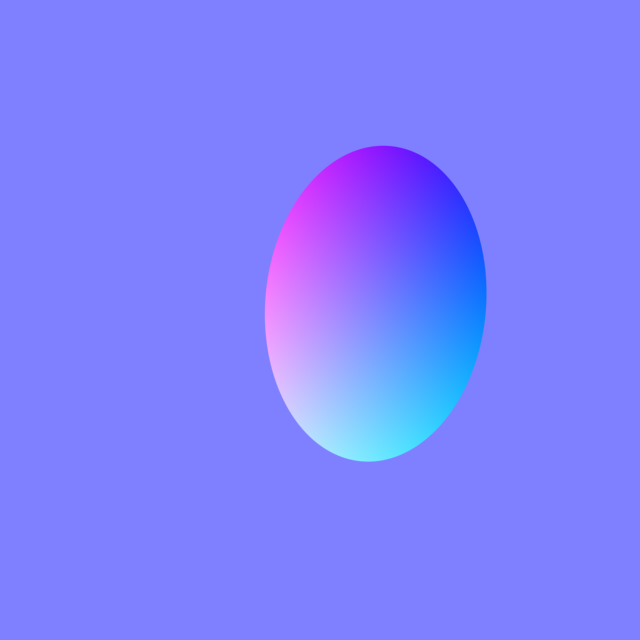
Give the GLSL for this texture map, as a three.js fragment shader.

```glsl
// A flat tangent-space normal map with one smooth, tilted oval dent.
// Position inside the oval, scaled to its axes, becomes the sideways tilt
// stored in red and green; blue stays full everywhere.

varying vec2 vUv;

const vec2 OVAL_CENTER = vec2(0.587, 0.5255);
const vec2 OVAL_RADII = vec2(0.1724, 0.2473);
const float OVAL_TILT = 0.0925;               // clockwise, in radians
const vec2 RIM_SLOPE = vec2(0.46, 0.42);      // red and green change at the rim
const vec3 FLAT_NORMAL = vec3(0.498, 0.501, 1.0);
const float EDGE_SOFTNESS = 0.0013;

// Turn a point into the frame of the tilted oval.
vec2 toOvalFrame(vec2 p) {
  float c = cos(OVAL_TILT);
  float s = sin(OVAL_TILT);
  return vec2(c * p.x - s * p.y, s * p.x + c * p.y);
}

// Approximate signed distance to an axis-aligned ellipse.
float ellipseDistance(vec2 p, vec2 radii) {
  float level = length(p / radii);
  float gradient = length(p / (radii * radii));
  return level * (level - 1.0) / max(gradient, 0.0001);
}

void main() {
  vec2 local = toOvalFrame(vUv - OVAL_CENTER);

  // Slopes face inward, growing from the centre to the rim.
  vec2 slope = -RIM_SLOPE * local / OVAL_RADII;
  vec3 dentNormal = FLAT_NORMAL + vec3(slope, 0.0);

  // Cut the dent out of the flat surface with a smooth edge.
  float edge = ellipseDistance(local, OVAL_RADII);
  float coverage = 1.0 - smoothstep(-EDGE_SOFTNESS, EDGE_SOFTNESS, edge);

  vec3 color = mix(FLAT_NORMAL, dentNormal, coverage);
  gl_FragColor = vec4(clamp(color, 0.0, 1.0), 1.0);
}
```
